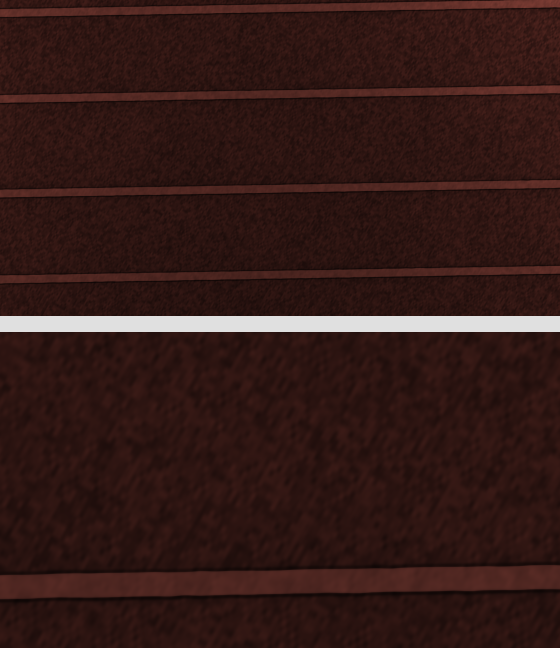
Top, the full canvas; bottom, a detail of the centre.
Write a Shadertoy shader that draws this pattern.

```glsl
// Dark red-brown felt crossed by four slightly tilted, unevenly spaced flat bands.

const float TAU = 6.2831853;
const float PERIOD = 0.281;       // mean band spacing, in canvas heights
const float FIRST_BAND = 0.131;   // height of the lowest band at mid width
const float TILT = 0.0173;
const float HALF_WIDTH = 0.0128;
const vec3 FELT = vec3(0.183, 0.083, 0.070);
const vec3 BAND = vec3(0.335, 0.163, 0.140);

// Hash without sine, 0 to 1
float hash21(vec2 p) {
    vec3 q = fract(p.xyx * 0.1031);
    q += dot(q, q.yzx + 33.33);
    return fract((q.x + q.y) * q.z);
}

float valueNoise(vec2 p) {
    vec2 cell = floor(p);
    vec2 f = fract(p);
    f = f * f * (3.0 - 2.0 * f);
    float low = mix(hash21(cell), hash21(cell + vec2(1, 0)), f.x);
    float high = mix(hash21(cell + vec2(0, 1)), hash21(cell + vec2(1, 1)), f.x);
    return mix(low, high, f.y);
}

// Short slanted fibres over soft blotches, centred on zero
float feltGrain(vec2 p) {
    vec2 slanted = mat2(0.87, 0.5, -0.5, 0.87) * p;
    float fibres = valueNoise(slanted * vec2(210.0, 130.0) + 400.0) - 0.5;
    float tufts = valueNoise(slanted * vec2(90.0, 65.0) + 170.0) - 0.5;
    float blotches = valueNoise(p * 9.0 + 50.0) - 0.5;
    return 0.55 * fibres + 0.28 * tufts + 0.10 * blotches;
}

// Signed height above the nearest band centre, with a small cyclic spacing error
float bandOffset(vec2 p, float period, float tilt) {
    float height = p.y - FIRST_BAND - tilt * p.x;
    float index = round(height / period);
    return height - index * period - 0.0105 * sin(index * TAU * 2.0 / 3.0);
}

// Brighter toward the top and both sides, most of all at the right
float sideLight(vec2 uv) {
    float x = uv.x - 0.5;
    return 0.84 + 0.18 * uv.y + 0.70 * x * x + 0.08 * x;
}

// Dark crease centred on an edge at distance d
float crease(float d, float width) {
    return exp(-d * d / (width * width));
}

void mainImage(out vec4 fragColor, in vec2 fragCoord) {
    vec2 uv = fragCoord / iResolution.xy;
    vec2 p = (fragCoord - vec2(0.5 * iResolution.x, 0.0)) / iResolution.y;
    float pixel = 1.0 / iResolution.y;

    // Felt ground and smoother, mottled bands
    float grain = feltGrain(p);
    float mottle = valueNoise(p * 75.0 + 300.0) - 0.5;
    vec3 felt = FELT * (1.0 + 0.85 * grain);
    vec3 band = BAND * (1.0 + 0.20 * grain + 0.14 * mottle);

    // Bands with slightly worn edges
    float wobble = 0.0012 * (valueNoise(p * 60.0 + 90.0) - 0.5);
    float offset = bandOffset(p, PERIOD, TILT);
    float edge = abs(offset) - HALF_WIDTH + wobble;
    float cover = 1.0 - smoothstep(-0.75 * pixel, 0.75 * pixel, edge);
    vec3 color = mix(felt, band, cover);

    // Creases and soft shadow beside the bands, deeper below
    float depth = offset < 0.0 ? 0.48 : 0.36;
    color *= 1.0 - depth * crease(edge - 0.0018, 0.0022);
    color *= 1.0 - 0.14 * (1.0 - cover) * exp(-max(edge, 0.0) / 0.012);

    // Overall light, with a gentle lift in the upper right corner
    float corner = smoothstep(0.55, 1.0, uv.x) * smoothstep(0.5, 1.0, uv.y);
    color *= sideLight(uv) + 0.12 * corner;
    fragColor = vec4(color, 1.0);
}
```
